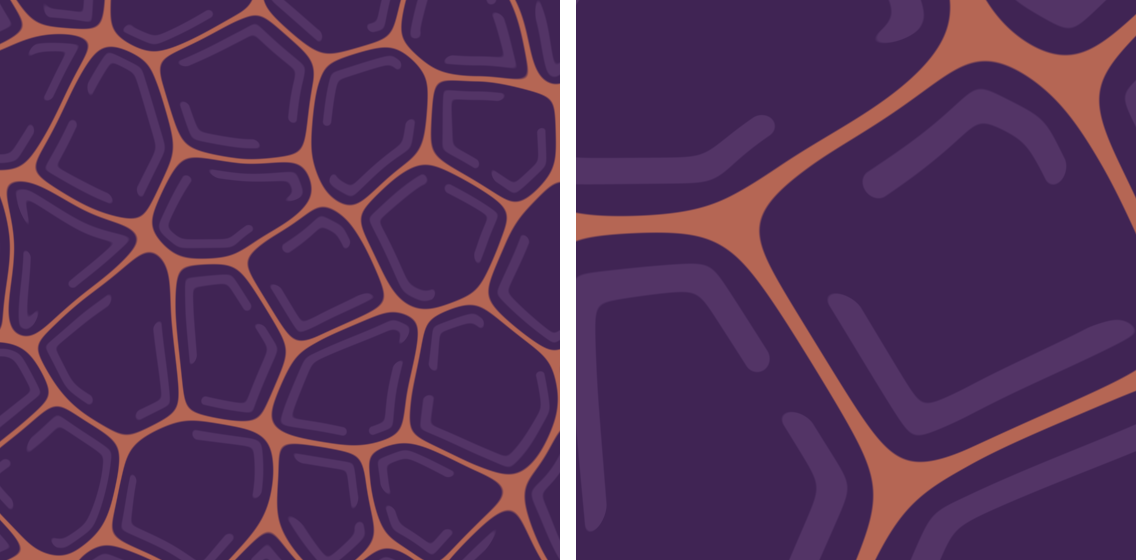
Left, the full canvas; right, a detail of the centre.
Give the GLSL for this texture, as a WebGL 2 fragment shader.

```glsl
#version 300 es
precision highp float;

#define STONES 4.4          // stones across the canvas
#define JITTER 0.68         // scatter of stone centres
#define SIZE_VARIATION 0.05 // spread of stone sizes
#define MORTAR 0.018        // half width of the joints
#define ROUNDING 0.056      // softness of stone corners
#define BEND 0.13           // waviness of stone sides
#define INSET 0.135         // stroke distance from the joint centre
#define STROKE 0.034        // half width of the strokes
#define SMALLEST 0.18       // stones below this radius stay plain

uniform vec2 u_resolution;
out vec4 fragColor;

const float PI = 3.14159;
const vec3 STONE_COLOR = vec3(0.25, 0.14, 0.33);
const vec3 STROKE_COLOR = vec3(0.325, 0.205, 0.40);
const vec3 MORTAR_COLOR = vec3(0.71, 0.40, 0.33);

vec3 hash32(vec2 p) {
    vec3 q = fract(p.xyx * vec3(0.1031, 0.1030, 0.0973));
    q += dot(q, q.yxz + 33.33);
    return fract((q.xxy + q.yzz) * q.zyx);
}

vec2 smoothNoise(vec2 p) {
    vec2 i = floor(p), f = fract(p);
    f = f * f * (3.0 - 2.0 * f);
    vec2 low = mix(hash32(i).xy, hash32(i + vec2(1, 0)).xy, f.x);
    vec2 high = mix(hash32(i + vec2(0, 1)).xy, hash32(i + vec2(1, 1)).xy, f.x);
    return mix(low, high, f.y) - 0.5;
}

// Stone centre (xy) and size weight (z); odd rows are shifted by half a stone
vec3 stoneSite(vec2 cell) {
    vec3 h = hash32(cell + 57.0);
    vec2 shift = vec2(0.5 * mod(cell.y, 2.0), 0.0);
    return vec3(cell + 0.5 + shift + JITTER * (h.xy - 0.5), SIZE_VARIATION * h.z);
}

// Angular distance outside a gap in the stroke
float outsideGap(float angle, float centre, float halfWidth) {
    return abs(mod(angle - centre + PI, 2.0 * PI) - PI) - halfWidth;
}

void main() {
    vec2 p = STONES * gl_FragCoord.xy / min(u_resolution.x, u_resolution.y);
    float soft = 1.1 * STONES / min(u_resolution.x, u_resolution.y);
    p += BEND * smoothNoise(p * 1.6 + 9.0);

    // Find the stone that owns this point
    vec2 home = floor(p), owner = home;
    float nearest = 1e5;
    for (int y = -2; y <= 2; y++)
    for (int x = -2; x <= 2; x++) {
        vec2 cell = home + vec2(x, y);
        vec3 site = stoneSite(cell);
        vec2 away = site.xy - p;
        float power = dot(away, away) - site.z;
        if (power < nearest) { nearest = power; owner = cell; }
    }

    // Blend the distances to all sides: loosely for the outline, tightly for the stroke
    vec3 own = stoneSite(owner);
    vec2 local = p - own.xy;
    float outlineSum = 0.0, strokeSum = 0.0, radius = 1e5;
    for (int y = -2; y <= 2; y++)
    for (int x = -2; x <= 2; x++) {
        if (x == 0 && y == 0) continue;
        vec3 other = stoneSite(owner + vec2(x, y));
        vec2 span = other.xy - own.xy;
        float reach = length(span);
        float side = 0.5 * (reach + (own.z - other.z) / reach);
        float toSide = side - dot(local, span) / reach;
        outlineSum += exp(-toSide / ROUNDING);
        strokeSum += exp(-toSide / (0.3 * ROUNDING));
        radius = min(radius, side);
    }
    float outline = -ROUNDING * log(outlineSum) - MORTAR;
    float inner = -0.3 * ROUNDING * log(strokeSum) - INSET;

    // Broken stroke with round ends, two gaps on roughly opposite sides
    vec3 h = hash32(owner + 131.0);
    vec3 g = hash32(owner + 211.0);
    float angle = atan(local.y, local.x);
    float first = 2.0 * PI * h.x;
    float second = first + PI * mix(0.65, 1.35, h.y);
    float along = min(outsideGap(angle, first, mix(0.18, 0.55, h.z)),
                      outsideGap(angle, second, mix(0.15, 0.5, g.x))) * length(local);
    float stroke = length(vec2(max(STROKE - along, 0.0), inner)) - STROKE;

    // Compose mortar, stone and stroke
    float strokeMask = (1.0 - smoothstep(-soft, soft, stroke)) * step(SMALLEST, radius);
    vec3 color = mix(STONE_COLOR, STROKE_COLOR, strokeMask);
    color = mix(MORTAR_COLOR, color, smoothstep(-soft, soft, outline));
    fragColor = vec4(color, 1.0);
}
```
